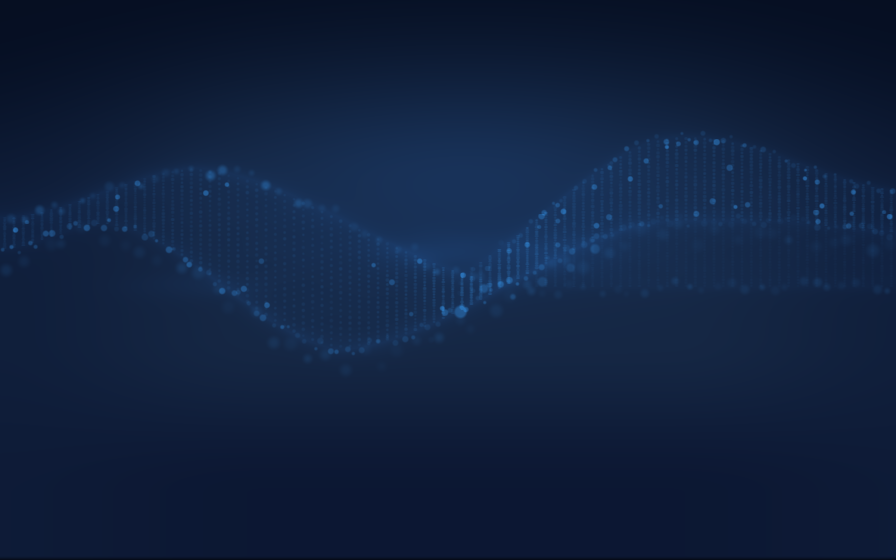
Give the GLSL for this background, as a WebGL 1 fragment shader.

```glsl
precision highp float;
// A twisting ribbon of blue points floating over a dark navy haze.
// Three smooth curves bound the ribbon; point lattices fill the sheets between
// them, jittered beads trace the edges, and soft glows add depth.
uniform vec2 u_resolution;

#define ASPECT 1.6
#define MESH_COLUMNS 96.0
#define MESH_ROWS 22.0
#define MESH_GAIN 0.15
#define SPARK_GAIN 0.75
#define BEAD_GAIN 0.60
#define HAZE_GAIN 0.13
#define POINT_COLOR vec3(0.17, 0.46, 0.74)
#define HAZE_COLOR vec3(0.10, 0.34, 0.62)

// Selectors for the components of curves()
const vec3 FRONT = vec3(1.0, 0.0, 0.0);
const vec3 BACK = vec3(0.0, 1.0, 0.0);
const vec3 CREST = vec3(0.0, 0.0, 1.0);

vec2 hash2(vec2 p) {
  vec2 q = vec2(dot(p, vec2(127.1, 311.7)), dot(p, vec2(269.5, 183.3)));
  return fract(sin(q) * 43758.5);
}

float gradientNoise(vec2 p) {
  vec2 i = floor(p), f = fract(p), u = f * f * (3.0 - 2.0 * f);
  vec2 e = vec2(1.0, 0.0);
  float a = dot(hash2(i) - 0.5, f);
  float b = dot(hash2(i + e) - 0.5, f - e);
  float c = dot(hash2(i + e.yx) - 0.5, f - e.yx);
  float d = dot(hash2(i + 1.0) - 0.5, f - 1.0);
  return mix(mix(a, b, u.x), mix(c, d, u.x), u.y);
}

float window(float x, float a, float b, float soft) {
  return smoothstep(a - soft, a + soft, x) * (1.0 - smoothstep(b - soft, b + soft, x));
}

float blob(vec2 p, vec2 center, vec2 size) {
  vec2 q = (p - center) / size;
  return exp(-dot(q, q));
}

// Heights of the front edge, back edge and right-hand crest
vec3 curves(float x) {
  float front = 0.555 + 0.045 * smoothstep(0.0, 0.117, x) - 0.225 * smoothstep(0.11, 0.39, x)
    + 0.23 * smoothstep(0.37, 0.76, x) - 0.02 * smoothstep(0.85, 1.0, x);
  float back = 0.612 + 0.09 * smoothstep(0.0, 0.23, x) - 0.215 * smoothstep(0.20, 0.60, x);
  float crest = 0.49 + 0.266 * smoothstep(0.46, 0.76, x) - 0.098 * smoothstep(0.77, 1.02, x);
  return vec3(front, back, crest);
}

float disc(vec2 offset, float radius, float blur) {
  float w = max(blur, 1.0 / u_resolution.y);
  return 1.0 - smoothstep(max(radius - w, 0.0), radius + w, length(offset * vec2(ASPECT, 1.0)));
}

// Points on a lattice stretched between two curves; a low chance scatters them
float mesh(vec2 p, vec3 top, vec3 bottom, vec2 grid, float radius, float chance) {
  float column = floor(p.x * grid.x);
  float middle = (column + 0.5) / grid.x;
  vec3 c = curves(middle);
  float lo = dot(c, bottom), hi = dot(c, top), span = max(hi - lo, 0.001);
  float row = floor((p.y - lo) / span * grid.y);
  vec2 r = hash2(vec2(column, row) + grid);
  vec2 jitter = (r - 0.5) * 0.5 * step(chance, 0.99);
  vec2 center = vec2(middle + jitter.x / grid.x, lo + span * (row + 0.5 + jitter.y) / grid.y);
  float pick = hash2(vec2(row, column) + 7.3).x;
  float inside = step(lo, p.y) * step(p.y, hi) * smoothstep(0.01, 0.05, hi - lo);
  return disc(p - center, radius * (0.7 + 0.5 * r.y), 0.0015) * step(pick, chance)
    * inside * (0.5 + 0.5 * r.x);
}

// Beads of varied size strung loosely along one curve
float beads(vec2 p, vec3 edge, float count, float spread, float radius, float blur) {
  float sum = 0.0;
  for (int i = -1; i <= 1; i++) {
    float id = floor(p.x * count) + float(i);
    vec2 r = hash2(vec2(id, count)), s = hash2(vec2(count, id));
    float x = (id + 0.2 + 0.6 * r.x) / count;
    float y = dot(curves(x), edge) + (r.y - 0.5) * spread;
    sum += disc(p - vec2(x, y), radius * (0.5 + 0.7 * s.x), blur) * (0.25 + 0.75 * s.y * s.y);
  }
  return sum;
}

vec3 background(vec2 p) {
  vec3 col = mix(vec3(0.047, 0.092, 0.20), vec3(0.083, 0.152, 0.265), smoothstep(0.12, 0.40, p.y));
  float side = abs(p.x - 0.52) * 2.0;
  col = mix(col, vec3(0.055, 0.110, 0.220), 0.75 * smoothstep(0.45, 1.05, side));
  col = mix(col, vec3(0.022, 0.058, 0.135), smoothstep(0.68, 1.08, p.y + 0.10 * side * side));
  col += vec3(0.012, 0.045, 0.085) * blob(p, vec2(0.52, 0.67), vec2(0.23, 0.17));
  return col * smoothstep(-0.006, 0.008, p.y);
}

void main() {
  vec2 p = gl_FragCoord.xy / u_resolution;
  vec3 c = curves(p.x), gap = abs(p.y - c);
  float left = 1.0 - smoothstep(0.52, 0.60, p.x);
  float right = smoothstep(0.50, 0.58, p.x);
  vec2 grid = vec2(MESH_COLUMNS, MESH_ROWS);

  // Filled sheets and blurred edge light
  float haze = 0.22 * left * window(p.y, c.x, c.y, 0.012);
  haze += right * (0.25 * window(p.y, c.x, c.z, 0.012) + 0.22 * window(p.y, c.y, c.x, 0.015));
  haze += 0.75 * exp(-gap.x / 0.014) * (0.4 + 0.6 * window(p.x, 0.20, 0.82, 0.10));
  haze += 0.55 * exp(-gap.y / 0.016) * mix(0.35, 1.0, left);
  haze += 0.35 * exp(-gap.z / 0.012) * right;
  haze += 0.7 * blob(p, vec2(0.49, 0.55), vec2(0.07, 0.035));
  haze += 0.7 * blob(p, vec2(0.61, 0.55), vec2(0.08, 0.040));
  haze += 0.35 * blob(p, vec2(0.22, 0.49), vec2(0.07, 0.025));
  haze *= 1.0 + 0.8 * gradientNoise(p * vec2(22.0, 30.0));

  // Fine lattice and scattered sparks
  float fine = left * mesh(p, BACK, FRONT, grid, 0.0026, 1.0);
  fine += right * mesh(p, CREST, FRONT, grid, 0.0028, 1.0) * 1.2;
  fine += right * mesh(p, FRONT, BACK, grid, 0.0024, 1.0) * 0.4;
  fine *= 1.0 + 1.5 * blob(p, vec2(0.54, 0.52), vec2(0.09, 0.10));
  float sparks = left * mesh(p, BACK, FRONT, vec2(42.0, 6.0), 0.0048, 0.13);
  sparks += right * mesh(p, CREST, FRONT, vec2(52.0, 7.0), 0.0048, 0.26);

  // Sharp beads in front, out-of-focus beads behind
  float trace = beads(p, FRONT, 110.0, 0.020, 0.0050, 0.002) * (1.0 - 0.7 * smoothstep(0.62, 0.76, p.x));
  trace += beads(p, CREST, 85.0, 0.018, 0.0042, 0.002) * smoothstep(0.54, 0.62, p.x);
  trace += beads(p, BACK, 62.0, 0.028, 0.0065, 0.005) * mix(0.35, 0.8, left);
  trace += 0.35 * beads(p + vec2(0.0, 0.022), FRONT, 48.0, 0.045, 0.0090, 0.007);
  trace += beads(p + vec2(0.0, 0.015), FRONT, 34.0, 0.065, 0.0090, 0.003)
    * window(p.x, 0.49, 0.67, 0.03);

  vec3 col = background(p) + HAZE_COLOR * haze * HAZE_GAIN;
  float light = fine * MESH_GAIN + sparks * SPARK_GAIN + trace * BEAD_GAIN;
  col = mix(col, POINT_COLOR, clamp(light, 0.0, 0.95));
  gl_FragColor = vec4(col, 1.0);
}
```
